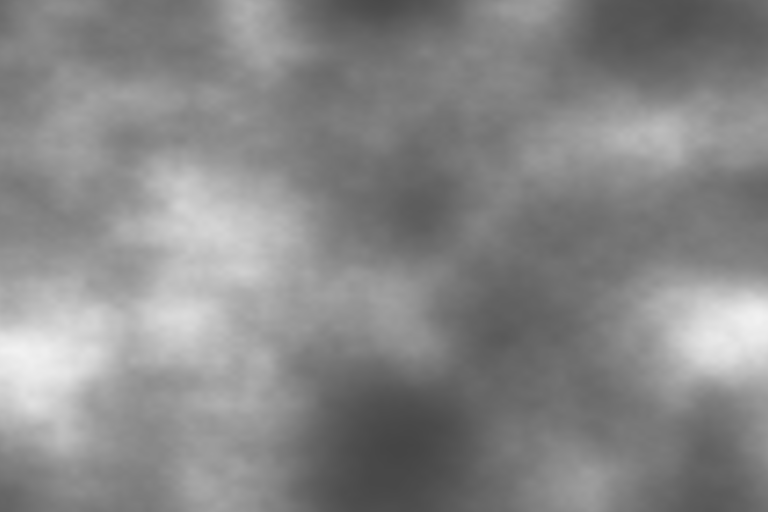
Write a WebGL 1 fragment shader that draws this texture.

```glsl
precision highp float;
uniform vec2 u_resolution;

float hash(vec2 cell) {
  return fract(sin(dot(cell, vec2(127.1, 311.7))) * 4375.85);
}

// Smooth lattice noise, centred on zero
float softNoise(vec2 p) {
  vec2 cell = floor(p);
  vec2 f = fract(p);
  f = f * f * (3.0 - 2.0 * f);
  float low = mix(hash(cell), hash(cell + vec2(1.0, 0.0)), f.x);
  float high = mix(hash(cell + vec2(0.0, 1.0)), hash(cell + vec2(1.0, 1.0)), f.x);
  return mix(low, high, f.y) - 0.5;
}

// Broad masses from layered sines, weighted towards long and level waves
float broadClouds(vec2 p) {
  float sum = 0.0;
  for (int m = 0; m < 4; m++) {
    for (int n = -2; n <= 2; n++) {
      if (m > 0 || n > 0) {
        vec2 wave = vec2(float(m) / 1.5, float(n));
        float phase = hash(wave + 7.3);
        sum += cos(6.2832 * (dot(wave, p) + phase)) / length(wave * vec2(1.3, 1.0));
      }
    }
  }
  return sum;
}

// Finer wisps, slightly wider than tall, each octave half the size
float wisps(vec2 p) {
  float sum = 0.0;
  float strength = 2.0;
  vec2 q = p * vec2(4.4, 5.8) + 13.7;
  for (int octave = 0; octave < 5; octave++) {
    sum += strength * softNoise(q);
    q = q * 2.0 + vec2(5.3, 9.1);
    strength *= 0.49;
  }
  return sum;
}

void main() {
  vec2 p = gl_FragCoord.xy / u_resolution.y;

  // Bend the broad masses so their outlines wander
  vec2 bend = vec2(softNoise(p * 4.0 + 3.1), softNoise(p * 4.0 + 41.7));
  float density = 0.51 * broadClouds(p + 0.1 * bend) + wisps(p) - 0.15;

  // Tone curve: compressed shadows, long highlights with a soft shoulder
  float gray = 0.2 + 0.305 * exp(0.4 * density);
  float glare = max(gray - 0.7, 0.0);
  gray = min(gray, 0.7) + glare / (1.0 + 1.5 * glare);
  gl_FragColor = vec4(vec3(gray), 1.0);
}
```
